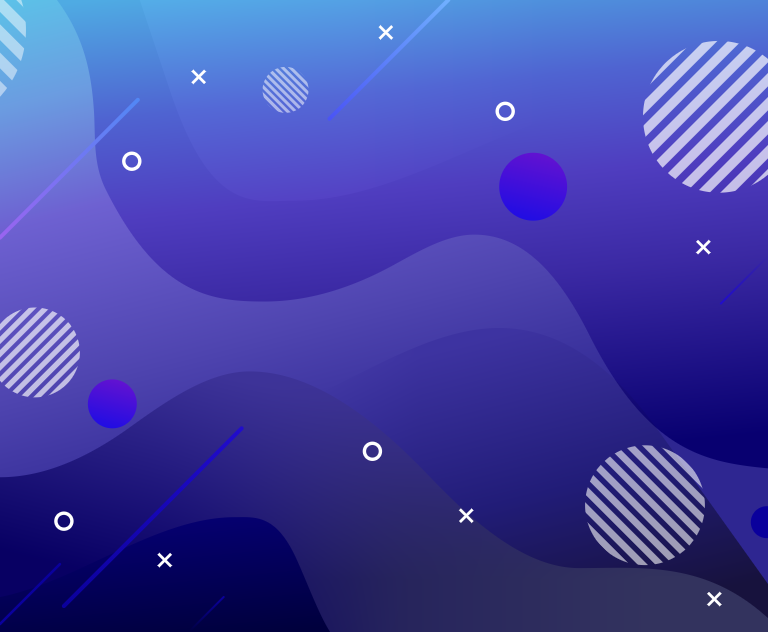
Give the GLSL for this background, as a WebGL 1 fragment shader.

```glsl
precision highp float;
// Layered violet and navy waves with striped discs, diagonal streaks, rings and crosses.

uniform vec2 u_resolution;

const float HEIGHT = 6.33; // canvas height in design units

float cover(float d, float px) { return clamp(.5 - d / px, 0., 1.); }
float ramp(float a, float b, float t) { return clamp((t - a) / (b - a), 0., 1.); }

// Hermite span between knots (position, value, slope): value and slope.
vec2 span(float x, vec3 a, vec3 b) {
  float w = b.x - a.x, t = ramp(a.x, b.x, x), s = 1. - t;
  float y = s * s * ((1. + 2. * t) * a.y + t * w * a.z)
          + t * t * ((3. - 2. * t) * b.y - s * w * b.z);
  float slope = 6. * t * s * (b.y - a.y) / w
              + s * (1. - 3. * t) * a.z + t * (3. * t - 2.) * b.z;
  return vec2(y + slope * (x - mix(a.x, b.x, t)), slope);
}
vec2 wave(float x, vec3 a, vec3 b, vec3 c) {
  return x < b.x ? span(x, a, b) : span(x, b, c);
}
vec2 wave(float x, vec3 a, vec3 b, vec3 c, vec3 d) {
  return x < b.x ? span(x, a, b) : wave(x, b, c, d);
}

// Approximate signed distance past a curve.
float past(float y, vec2 curve) { return (y - curve.x) * inversesqrt(1. + curve.y * curve.y); }

float upperWave(vec2 p) {
  if (p.y < 1.9)
    return -past(p.x, wave(p.y, vec3(0., .57, .75), vec3(1.1, .94, .07), vec3(1.9, 1.06, .5)));
  vec3 crest = vec3(4.75, 2.35, 0.);
  if (p.x > crest.x)
    return past(p.y, wave(p.x, crest, vec3(5.9, 3.35, 2.), vec3(7.68, 4.69, .1)));
  return past(p.y, wave(p.x, vec3(1.06, 1.9, 2.), vec3(2.65, 3.02, 0.), vec3(3.95, 2.65, -.55), crest));
}

float lowerWave(vec2 p) {
  vec3 crest = vec3(2.5, 3.72, 0.);
  if (p.x < crest.x)
    return past(p.y, wave(p.x, vec3(0., 4.78, 0.), vec3(1.3, 4.28, -.72), crest));
  return past(p.y, wave(p.x, crest, vec3(4.3, 4.77, 1.05), vec3(5.8, 5.69, 0.), vec3(7.68, 6.18, .9)));
}

// Disc cut into diagonal bars; lean is 1 for rising bars and -1 for falling bars.
float stripes(vec2 q, float radius, float period, float lean, float px) {
  float across = (q.x * lean + q.y) * .7071;
  float bar = (abs(fract(across / period) - .5) - .28) * period;
  return cover(length(q) - radius, px) * cover(bar, px);
}

// Diagonal line climbing by size from a.
vec3 streak(vec3 base, vec2 p, vec2 a, float size, float width, vec3 ca, vec3 cb, float px) {
  vec2 d = vec2(size, -size), q = p - a;
  float t = clamp(dot(q, d) / dot(d, d), 0., 1.);
  return mix(base, mix(ca, cb, t), cover(length(q - d * t) - width * .5, px));
}

vec3 ball(vec3 base, vec2 q, float radius, float px) {
  float t = ramp(-radius, radius, q.y - .25 * q.x);
  return mix(base, mix(vec3(.38, .07, .82), vec3(.13, .05, .89), t), cover(length(q) - radius, px));
}

float ring(vec2 q) { return abs(length(q) - .08) - .017; }
float saltire(vec2 q) {
  q = abs(vec2(q.x + q.y, q.x - q.y) * .7071);
  return max(min(q.x, q.y) - .014, max(q.x, q.y) - .09);
}

void main() {
  float px = HEIGHT / u_resolution.y;
  vec2 p = vec2(gl_FragCoord.x, u_resolution.y - gl_FragCoord.y) * px; // y runs downward

  // Light band
  float t = p.y + .25 * p.x;
  vec3 color = mix(vec3(.36, .76, .91), vec3(.42, .61, .88), ramp(0., 1.1, t));
  color = mix(color, vec3(.43, .38, .82), ramp(1.1, 2.3, t));
  color = mix(color, vec3(.31, .27, .69), ramp(2.3, 4., t));
  color = mix(color, vec3(.18, .15, .57), ramp(4., 5.6, t));

  // Middle hump
  vec3 hump = mix(vec3(.24, .2, .63), vec3(.13, .11, .47), ramp(4.6, 6.3, t));
  hump = mix(hump, vec3(.09, .07, .24), ramp(6.3, 7.7, t));
  float inHump = cover(-past(p.y, wave(p.x, vec3(3.2, 3.94, -.48), vec3(5., 3.285, 0.), vec3(6.6, 4.32, 1.4))), px);
  color = mix(color, hump, inHump * ramp(3.1, 4.2, p.x));

  // Upper sky with a faint inner swell
  t = p.y + .1 * p.x;
  vec3 sky = mix(vec3(.31, .67, .89), vec3(.31, .39, .82), ramp(.1, 1.3, t));
  sky = mix(sky, vec3(.31, .24, .75), ramp(1.3, 2.3, t));
  sky = mix(sky, vec3(.23, .16, .64), ramp(2.3, 3.3, t));
  sky = mix(sky, vec3(.03, 0., .44), ramp(3.3, 5.1, t));
  vec2 swell = wave(p.x, vec3(1.7, .9, 3.), vec3(2.95, 2.01, 0.), vec3(5.2, 1.3, -.4));
  sky += .02 * cover(past(p.y, swell), px) * ramp(5.5, 3.5, p.x);
  color = mix(color, sky * (1. - .06 * inHump), cover(upperWave(p), px));

  // Lower wave and dark corner
  vec3 navy = mix(vec3(.24, .2, .6), vec3(.03, 0., .39), ramp(3.2, 5.5, p.y - .25 * p.x));
  vec3 slate = mix(vec3(.24, .2, .59), vec3(.14, .13, .36), ramp(3.8, 5.8, p.y));
  slate = mix(slate, vec3(.2, .2, .37), ramp(3.5, 6.5, p.x) * ramp(4.8, 5.8, p.y));
  color = mix(color, mix(navy, slate, smoothstep(1.5, 4.2, p.x)), cover(-lowerWave(p), px));
  vec3 corner = mix(vec3(.02, 0., .44), vec3(0., 0., .24), ramp(5.4, 6.6, t));
  vec2 edge = wave(p.x, vec3(0., 5.98, -.2), vec3(2.35, 5.18, 0.), vec3(2.97, 5.6, 2.2), vec3(3.3, 6.32, 1.6));
  color = mix(color, corner, cover(-past(p.y, edge), px));

  // Diagonal streaks
  vec3 ink = vec3(.13, .05, .8), dim = vec3(.04, 0., .61), iris = vec3(.29, .33, .96);
  color = streak(color, p, vec2(0., 2.38), 1.38, .04, vec3(.6, .39, .94), vec3(.32, .53, .96), px);
  color = streak(color, p, vec2(3.3, 1.19), 1.19, .04, iris, vec3(.44, .69, 1.), px);
  color = streak(color, p, vec2(.64, 6.07), 1.78, .04, dim, ink, px);
  color = streak(color, p, vec2(0., 6.25), .6, .025, dim, dim, px);
  color = streak(color, p, vec2(1.9, 6.32), .34, .02, corner, dim, px);
  color = streak(color, p, vec2(7.22, 3.04), .48, .02, ink, sky, px);

  // Discs
  color = ball(color, p - vec2(5.34, 1.87), .34, px);
  color = ball(color, p - vec2(1.125, 4.045), .245, px);
  color = mix(color, dim, cover(length(p - vec2(7.68, 5.23)) - .16, px));
  float bars = .68 * stripes(p - vec2(7.2, 1.17), .76, .17, 1., px)
    + .65 * stripes(p - vec2(.35, 3.53), .45, .095, 1., px)
    + .52 * stripes(p - vec2(2.86, .9), .23, .055, -1., px)
    + .58 * stripes(p - vec2(6.46, 5.06), .6, .125, -1., px)
    + .48 * stripes(p - vec2(-.73, .3), .99, .2, -1., px);

  // Rings and crosses
  float marks = min(min(ring(p - vec2(1.32, 1.615)), ring(p - vec2(5.06, 1.115))),
                    min(ring(p - vec2(3.73, 4.52)), ring(p - vec2(.64, 5.22))));
  marks = min(marks, min(saltire(p - vec2(1.99, .77)), saltire(p - vec2(3.865, .325))));
  marks = min(marks, min(saltire(p - vec2(7.045, 2.475)), saltire(p - vec2(4.67, 5.165))));
  marks = min(marks, min(saltire(p - vec2(1.65, 5.61)), saltire(p - vec2(7.155, 6.))));
  gl_FragColor = vec4(mix(color, vec3(1.), max(bars, cover(marks, px))), 1.);
}
```
